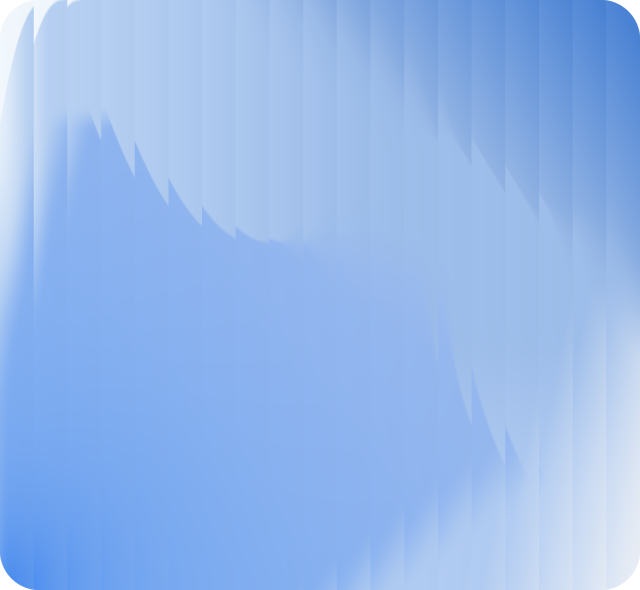
This background is drawn by a Shadertoy shader. Its source:

```glsl
// Soft blue gradient waves seen through vertical fluted glass, in a rounded panel.
#define FLUTES 19.0
#define BEND 1.0
#define CORNER 0.062
#define CRISP 0.004
#define MIST vec3(0.71, 0.81, 0.945)
#define BAND vec3(0.615, 0.74, 0.915)
#define SKY vec3(0.575, 0.705, 0.893)
#define NAVY vec3(0.29, 0.51, 0.83)
#define AZURE vec3(0.515, 0.688, 0.942)
#define PERIWINKLE vec3(0.585, 0.718, 0.933)
#define COBALT vec3(0.26, 0.53, 0.93)
#define FROST vec3(0.94, 0.965, 0.985)

// 0 below the edge, 1 above it, with a transition of the given half width
float rise(float edge, float halfWidth, float value) {
    return smoothstep(edge - halfWidth, edge + halfWidth, value);
}

// Each flute shows a stretched slice of the scene behind it
vec2 refractFlute(vec2 p) {
    float across = fract(p.x * FLUTES) - 0.5;
    return vec2(p.x + BEND * across / FLUTES, p.y);
}

// Pale diagonal band, with light gathering at the lower right
vec3 paleBand(vec2 p) {
    vec3 color = mix(MIST, BAND, smoothstep(0.08, 0.66, p.x));
    float lower = 1.0 - smoothstep(0.12, 0.46, p.y);
    color = mix(color, vec3(0.69, 0.795, 0.945), lower);
    float light = clamp((p.x - 0.35 * p.y - 0.74) / 0.25, 0.0, 1.0);
    light *= 1.0 - smoothstep(0.38, 0.64, p.y);
    return mix(color, vec3(0.91, 0.93, 0.96), light);
}

// Darkening sky above the band, sharpest along the middle of its edge
vec3 addSky(vec3 color, vec2 p) {
    float height = p.y - 0.765 + 0.89 * (p.x - 0.712);
    float sharp = smoothstep(0.60, 0.74, p.x) * (1.0 - smoothstep(0.83, 0.96, p.x));
    float mask = rise(0.0, mix(0.11, CRISP, sharp), height);
    vec3 sky = mix(SKY, NAVY, clamp(height / 0.45, 0.0, 1.0));
    return mix(color, sky, mask);
}

// Coverage of the large blue wave
float waveMask(vec2 p) {
    float dx = p.x - 0.447;
    float crest = 0.589 + (dx < 0.0 ? 2.5 : -1.76) * dx * dx;
    float crestBlur = mix(CRISP, 0.11, smoothstep(0.42, 0.58, p.x));
    float top = 1.0 - rise(crest, crestBlur, p.y);
    top *= 1.0 - smoothstep(0.775, 0.825, p.y);

    float leftEdge = 0.155 * pow(max(p.y - 0.3, 0.0) / 0.47, 1.3) - 0.05;
    float left = rise(leftEdge, 0.055, p.x);

    float drop = max(0.5 - p.y, 0.0);
    float rightBlur = mix(0.006, 0.04, smoothstep(0.38, 0.52, p.y));
    float right = 1.0 - rise(0.69 + 1.5 * drop * drop, rightBlur, p.x);

    float foot = smoothstep(-0.12, 0.03, p.y - 0.842 * (p.x - 0.495));
    return top * left * right * foot;
}

// Blue wave, deepest at the lower left
vec3 addWave(vec3 color, vec2 p) {
    vec3 wave = mix(AZURE, PERIWINKLE, smoothstep(0.15, 0.75, 0.7 * p.x + 0.5 * p.y));
    wave = mix(COBALT, wave, 1.0 - exp(-length(p) / 0.15));
    return mix(color, wave, waveMask(p));
}

// Hazy light on the left side and the bright curl in the upper left
vec3 addFrost(vec3 color, vec2 p) {
    float haze = (1.0 - smoothstep(-0.035, 0.085, p.x)) * smoothstep(0.42, 0.80, p.y);
    color = mix(color, FROST, 0.8 * haze);
    float reach = max(0.12 - p.x, 0.0) / 0.12;
    float curl = rise(1.0 - 0.134 * pow(reach, 2.3), CRISP, p.y);
    return mix(color, FROST, curl * (1.0 - smoothstep(0.11, 0.13, p.x)));
}

vec3 scene(vec2 uv) {
    vec2 p = refractFlute(uv);
    vec3 color = addSky(paleBand(p), p);
    color = addFrost(addWave(color, p), p);
    // Faint shading across each flute
    return color + 0.008 * (0.5 - fract(uv.x * FLUTES));
}

void mainImage(out vec4 fragColor, in vec2 fragCoord) {
    // Average four taps to smooth the seams and curves
    vec3 color = vec3(0.0);
    for (int i = 0; i < 4; i++) {
        vec2 tap = vec2(float(i) - 1.5, mod(float(i) * 2.0, 3.0) - 1.0) * 0.25;
        color += 0.25 * scene((fragCoord + tap) / iResolution.xy);
    }

    // Rounded panel on white
    vec2 halfSize = 0.5 * iResolution.xy / iResolution.x;
    vec2 q = abs(fragCoord / iResolution.x - halfSize) - halfSize + CORNER;
    float panel = length(max(q, 0.0)) - CORNER;
    float pixel = 1.0 / iResolution.x;
    color = mix(color, vec3(1.0), smoothstep(-0.5 * pixel, pixel, panel));
    fragColor = vec4(color, 1.0);
}
```
